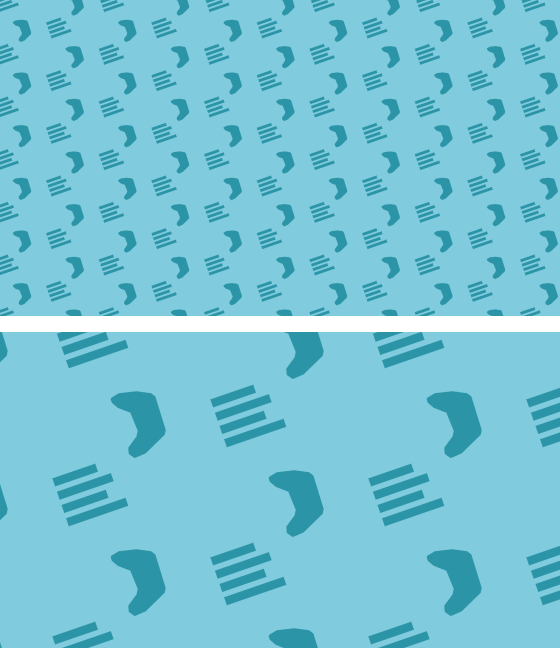
Top: the whole. Bottom: its middle third, enlarged.
A Shadertoy shader for this pattern:

```glsl
// Half-drop repeat of two flat motifs on pale aqua: a stack of four slanted
// bars and a bent boot-like blob. Each motif is a signed distance function
// evaluated in folded lattice coordinates, so every repeat is identical.

const float CANVAS_HEIGHT = 648.0;  // design units from bottom to top
const float CELL = 108.0;           // six repeats down, one per column step
const vec3 AQUA = vec3(0.50, 0.80, 0.87);
const vec3 TEAL = vec3(0.17, 0.58, 0.65);

// Fold the plane around a motif centre; odd columns move by half a cell.
vec2 halfDrop(vec2 p, vec2 centre, float cell) {
    vec2 q = p - centre;
    float column = floor(q.x / cell + 0.5);
    q.x -= column * cell;
    q.y -= 0.5 * cell * mod(column, 2.0);
    q.y -= cell * floor(q.y / cell + 0.5);
    return q;
}

vec2 rotate(vec2 p, float angle) {
    float c = cos(angle), s = sin(angle);
    return vec2(c * p.x + s * p.y, c * p.y - s * p.x);
}

float boxDistance(vec2 p, vec2 halfSize) {
    vec2 d = abs(p) - halfSize;
    return length(max(d, 0.0)) + min(max(d.x, d.y), 0.0);
}

// Four bars sharing a left edge, with uneven lengths.
float barsDistance(vec2 p, float tilt, float spacing, float thickness) {
    vec4 lengths = vec4(31.0, 39.0, 32.0, 43.0);
    vec2 q = rotate(p, tilt) - vec2(-20.5, 15.7);
    float d = CELL;
    for (int i = 0; i < 4; i++) {
        vec2 halfSize = 0.5 * vec2(lengths[i], thickness);
        vec2 middle = vec2(halfSize.x, -spacing * float(i));
        d = min(d, boxDistance(q - middle, halfSize));
    }
    return d;
}

// Closed bent outline, rounded by offsetting the polygon distance.
float bootDistance(vec2 p, float rounding) {
    const int N = 16;
    vec2 outline[N] = vec2[N](
        vec2(-17.0, 17.0), vec2(-12.5, 19.7), vec2(-1.0, 21.0), vec2(8.5, 19.7),
        vec2(10.7, 18.0), vec2(17.5, -4.0), vec2(17.0, -6.5), vec2(4.5, -18.7),
        vec2(-2.0, -21.5), vec2(-4.8, -19.5), vec2(-5.0, -16.5), vec2(0.5, -9.0),
        vec2(1.5, -4.5), vec2(-4.0, 9.0), vec2(-13.0, 12.5), vec2(-16.5, 15.5));
    float nearest = dot(p - outline[0], p - outline[0]);
    float side = 1.0;
    for (int i = 0, j = N - 1; i < N; j = i, i++) {
        vec2 a = outline[i], edge = outline[j] - a, w = p - a;
        vec2 gap = w - edge * clamp(dot(w, edge) / dot(edge, edge), 0.0, 1.0);
        nearest = min(nearest, dot(gap, gap));
        bvec3 crossing = bvec3(p.y >= a.y, p.y < outline[j].y,
                               edge.x * w.y > edge.y * w.x);
        if (all(crossing) || all(not(crossing))) side = -side;
    }
    return side * sqrt(nearest) - rounding;
}

void mainImage(out vec4 fragColor, in vec2 fragCoord) {
    float pixel = CANVAS_HEIGHT / iResolution.y;
    vec2 p = fragCoord * pixel;

    float bars = barsDistance(halfDrop(p, vec2(552.0, 375.0), CELL),
                              radians(19.0), 9.6, 5.8);
    float boot = bootDistance(halfDrop(p, vec2(477.0, 369.0), CELL), 1.5);

    // One pixel of edge smoothing
    float ink = 1.0 - smoothstep(-0.7 * pixel, 0.7 * pixel, min(bars, boot));
    fragColor = vec4(mix(AQUA, TEAL, ink), 1.0);
}
```
